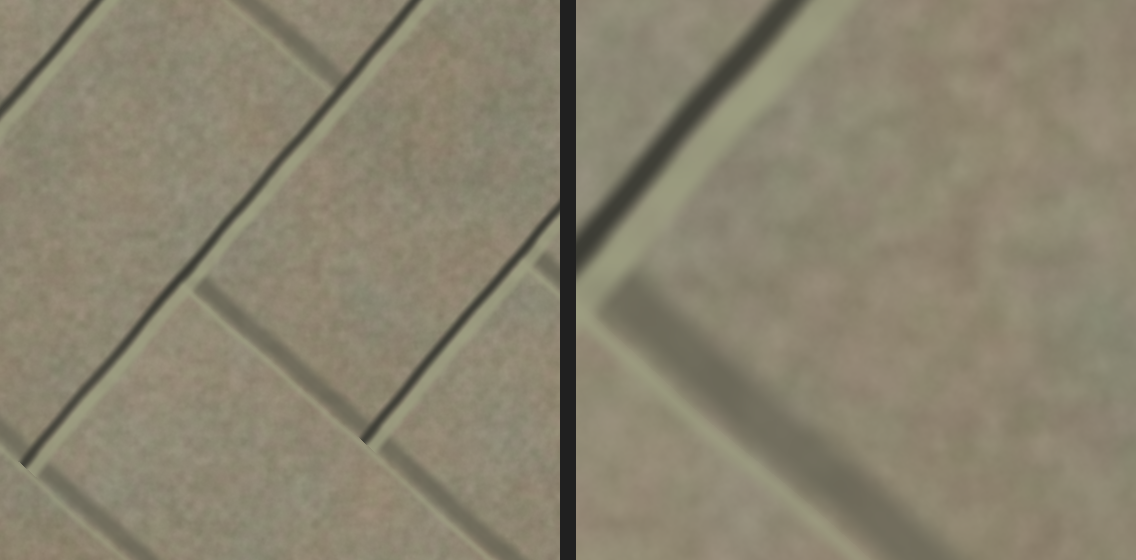
Left, the full canvas; right, a detail of the centre.
A WebGL 2 fragment shader for this texture:

```glsl
#version 300 es
precision highp float;
// Diagonal herringbone paving of worn beige blocks with dark joints and pale bevels.

uniform vec2 u_resolution;
out vec4 fragColor;

// Lattice: one step along each joint direction, and a corner where blocks meet.
const vec2 STEP_UP = vec2(0.280, 0.332);
const vec2 STEP_DOWN = vec2(0.3255, -0.289);
const vec2 CORNER = vec2(0.319, 0.501);

const vec3 STONE = vec3(0.558, 0.527, 0.448);
const vec3 BEVEL = vec3(0.615, 0.620, 0.505);
const vec3 SHADE = vec3(0.405, 0.395, 0.335);
const vec3 CREVICE = vec3(0.235, 0.235, 0.205);

float hash(vec2 p) {
    return fract(sin(dot(p, vec2(127.1, 311.7))) * 43758.5453);
}

float noise(vec2 p) {
    vec2 i = floor(p);
    vec2 f = fract(p);
    f = f * f * (3.0 - 2.0 * f);
    return mix(mix(hash(i), hash(i + vec2(1, 0)), f.x),
               mix(hash(i + vec2(0, 1)), hash(i + vec2(1, 1)), f.x), f.y);
}

float fbm(vec2 p) {
    float sum = 0.0;
    float gain = 0.5;
    for (int i = 0; i < 4; i++) {
        sum += gain * noise(p);
        p = mat2(1.6, 1.2, -1.2, 1.6) * p + 7.3;
        gain *= 0.5;
    }
    return sum / 0.9375;
}

// Soft stripe of a given half width around a centre.
float stripe(float d, float centre, float halfWidth, float soft) {
    return 1.0 - smoothstep(halfWidth - soft, halfWidth + soft, abs(d - centre));
}

// Signed distance to the nearer existing joint of a cell; far away if there is none.
float jointDistance(float f, bool hasLow, bool hasHigh) {
    float low = hasLow ? f : 9.0;
    float high = hasHigh ? f - 1.0 : 9.0;
    return abs(low) < abs(high) ? low : high;
}

// Mottled stone with a slight tone per block and drifting warm and green tints.
vec3 stoneColor(vec2 uv, vec2 block) {
    float grain = fbm(uv * 62.0) - 0.5;
    float streak = noise(uv * mat2(70.0, -55.0, 28.0, 32.0)) - 0.5;
    float cloud = fbm(uv * 6.0 + 3.7) - 0.5;
    float tint = fbm(uv * 9.0 + 21.0) - 0.5;
    float fleck = noise(uv * 48.0 + 40.0) - 0.5;
    float tone = 0.085 * grain + 0.022 * streak + 0.045 * cloud
               + 0.018 * (hash(block) - 0.5);
    return STONE + tone + vec3(0.045, -0.012, -0.030) * tint
         + vec3(0.020, -0.010, 0.014) * fleck;
}

void main() {
    vec2 uv = gl_FragCoord.xy / u_resolution;
    vec2 grid = inverse(mat2(STEP_UP, STEP_DOWN)) * (uv - CORNER);
    float pixel = 0.5 * max(fwidth(grid.x), fwidth(grid.y));
    grid += 0.012 * (vec2(noise(uv * 14.0), noise(uv * 14.0 + 50.0)) - 0.5);

    // Herringbone: four cell kinds repeat along each row, two cells to a block.
    vec2 cell = floor(grid);
    vec2 f = fract(grid);
    int kind = int(mod(cell.x - cell.y, 4.0));
    vec2 block = cell - vec2(kind == 1, kind == 2);
    float across = jointDistance(f.x, kind != 1, kind != 0);
    float along = jointDistance(f.y, kind != 2, kind != 3);

    vec3 color = stoneColor(uv, block);
    float wear = noise(grid * 1.7 + 5.0);
    float rough = noise(uv * 45.0 + 9.0);

    // Wide shaded joints with a thin pale lower lip.
    float shade = stripe(across, 0.050, 0.036, 0.024 + pixel);
    float lip = stripe(across, -0.012, 0.010, 0.013 + pixel);
    color = mix(color, SHADE, shade * (0.62 + 0.25 * wear + 0.2 * (rough - 0.5)));
    color = mix(color, BEVEL, lip * (0.35 + 0.5 * wear));

    // Narrow deep joints with a pale lit bevel beside them.
    float bevel = stripe(along, 0.050, 0.024, 0.014 + pixel);
    float crevice = stripe(along, 0.002, 0.017, 0.013 + pixel);
    color = mix(color, BEVEL, bevel * (0.65 + 0.3 * rough));
    color = mix(color, CREVICE, crevice * (0.82 + 0.18 * wear));

    fragColor = vec4(color, 1.0);
}
```
